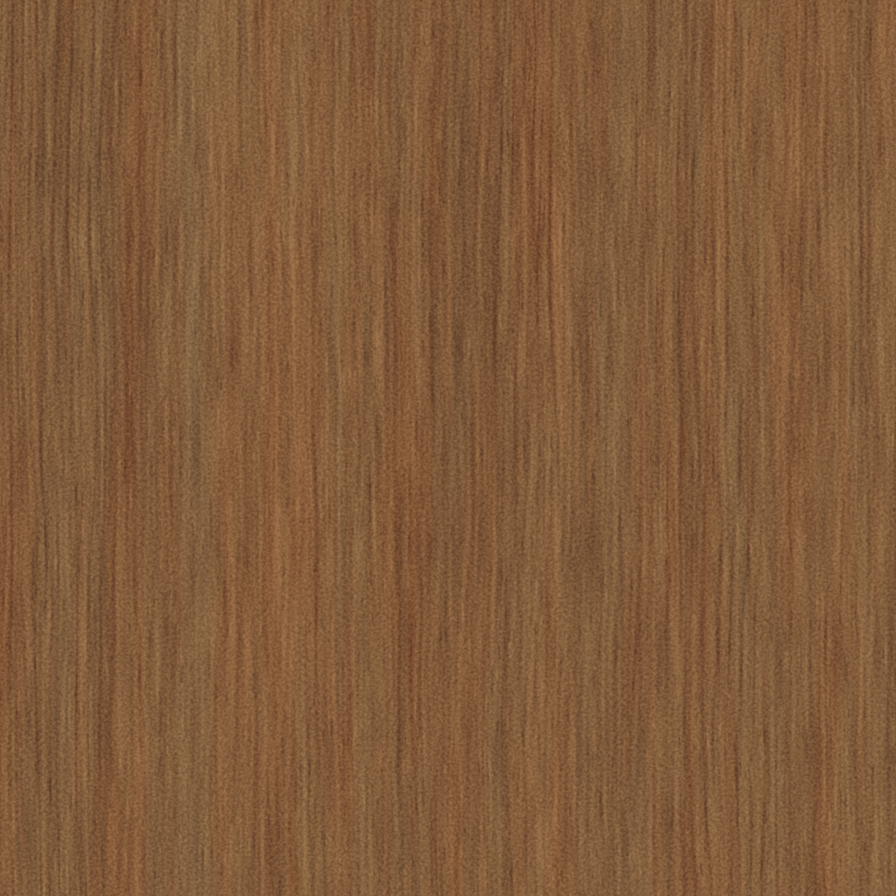
Reproduce this texture procedurally as a WebGL 2 fragment shader.

```glsl
#version 300 es
precision highp float;
// Straight-grained brown wood with upright streaks, growth lines and pores.
// Stretched gradient noise gives the bands and fibres; a staggered cell grid
// scatters the short pores, and fine round noise adds a matte speckle.

uniform vec2 u_resolution;
out vec4 fragColor;

const float TAU = 6.2831853;
const vec3 DARK_WOOD  = vec3(0.405, 0.262, 0.170);
const vec3 MID_WOOD   = vec3(0.502, 0.353, 0.226);
const vec3 LIGHT_WOOD = vec3(0.596, 0.440, 0.288);
const vec3 RED_SHIFT  = vec3(0.014, -0.020, -0.022);

// Integer hash of a lattice cell, two values in 0..1
vec2 hash2(vec2 cell, uint seed) {
    uvec2 q = uvec2(ivec2(cell)) * uvec2(1597u, 3571u) + seed * 7919u;
    uint h = (q.x ^ (q.y << 11)) * 747796u + q.y;
    h = (h ^ (h >> 15)) * 739397u;
    h = (h ^ (h >> 13)) * 915917u;
    h ^= h >> 16;
    return vec2(h & 65535u, h >> 16) / 65535.0;
}

float cornerSlope(vec2 cell, vec2 offset, uint seed) {
    float angle = TAU * hash2(cell, seed).x;
    return dot(vec2(cos(angle), sin(angle)), offset);
}

// Gradient noise, roughly -0.7..0.7
float noise(vec2 p, uint seed) {
    vec2 i = floor(p), f = p - i;
    vec2 w = f * f * f * (f * (f * 6.0 - 15.0) + 10.0);
    vec2 e = vec2(1.0, 0.0);
    float low = mix(cornerSlope(i, f, seed), cornerSlope(i + e, f - e, seed), w.x);
    float high = mix(cornerSlope(i + e.yx, f - e.yx, seed),
                     cornerSlope(i + 1.0, f - 1.0, seed), w.x);
    return mix(low, high, w.y);
}

// Upright streaks, each octave finer
float streaks(vec2 p, vec2 scale, float falloff, uint seed) {
    float sum = 0.0, weight = 1.0;
    for (uint k = 0u; k < 3u; k++) {
        sum += weight * noise(p * scale + float(k) * 7.3, seed + k);
        scale *= vec2(1.9, 1.7);
        weight *= falloff;
    }
    return sum;
}

// Matte speckle: two turned layers, so that no lattice shows
float speckle(vec2 p, float scale, uint seed) {
    mat2 turn = mat2(0.8, 0.6, -0.6, 0.8);
    return noise(turn * p * scale, seed) + noise(p * turn * scale * 1.37, seed + 1u);
}

// Thin dark growth lines that drift sideways and fade in and out
float growthLines(vec2 p, float count) {
    float phase = p.x * count + 2.2 * noise(p * vec2(9.0, 1.4), 21u)
                + 0.4 * noise(p * vec2(40.0, 5.0), 22u);
    float line = pow(0.5 + 0.5 * cos(TAU * phase), 5.0);
    float zone = smoothstep(-0.25, 0.35, noise(p * vec2(8.0, 0.9), 23u));
    float breaks = smoothstep(-0.5, 0.2, noise(p * vec2(60.0, 3.0), 24u));
    return line * zone * breaks;
}

// Short tapered upright dashes, one for some cells of a staggered grid
float pores(vec2 p, vec2 grid, float share, uint seed) {
    vec2 q = p * grid;
    float column = floor(q.x);
    q.y += 9.0 * hash2(vec2(column, 0.0), seed).x;
    vec2 cell = floor(q);
    vec2 place = hash2(cell, seed + 1u), kind = hash2(cell, seed + 2u);
    vec2 d = abs(q - cell - mix(vec2(0.35), vec2(0.65), place));
    float reach = mix(0.10, 0.34, kind.x);
    float taper = 1.0 - smoothstep(0.3 * reach, reach, d.y);
    float body = 1.0 - smoothstep(0.08, 0.34, d.x);
    return body * taper * step(kind.y, share);
}

void main() {
    vec2 p = gl_FragCoord.xy / u_resolution.y;

    // Gentle waver of the grain
    vec2 g = p;
    g.x += 0.010 * noise(p * vec2(4.0, 1.7), 1u)
         + 0.0025 * noise(p * vec2(22.0, 9.0), 2u);

    // Brightness: broad bands, streaks, fibres and speckle
    float tone = 0.57;
    tone += 0.20 * noise(g * vec2(8.0, 0.5), 3u);
    tone += 0.17 * streaks(g, vec2(38.0, 1.0), 1.2, 4u);
    tone += 0.42 * noise(g * vec2(210.0, 9.0), 8u);
    tone += 0.38 * speckle(p, 260.0, 9u);

    // Dark lines and pores, with a few pale flecks
    tone -= 0.30 * growthLines(g, 76.0);
    tone -= 0.26 * pores(g, vec2(130.0, 12.0), 0.16, 31u);
    tone -= 0.22 * pores(g, vec2(180.0, 26.0), 0.25, 41u);
    tone += 0.22 * pores(g, vec2(150.0, 15.0), 0.25, 51u);
    tone = clamp(tone, -0.1, 1.1);

    // Wood colour, drifting between olive and red
    vec3 color = mix(DARK_WOOD, MID_WOOD, min(2.0 * tone, 1.0));
    color += (LIGHT_WOOD - MID_WOOD) * max(2.0 * tone - 1.0, 0.0);
    float redness = 0.7 * noise(g * vec2(11.0, 0.7), 61u)
                  + 0.6 * streaks(g, vec2(30.0, 1.6), 0.9, 62u);
    color += RED_SHIFT * redness;

    fragColor = vec4(color, 1.0);
}
```
